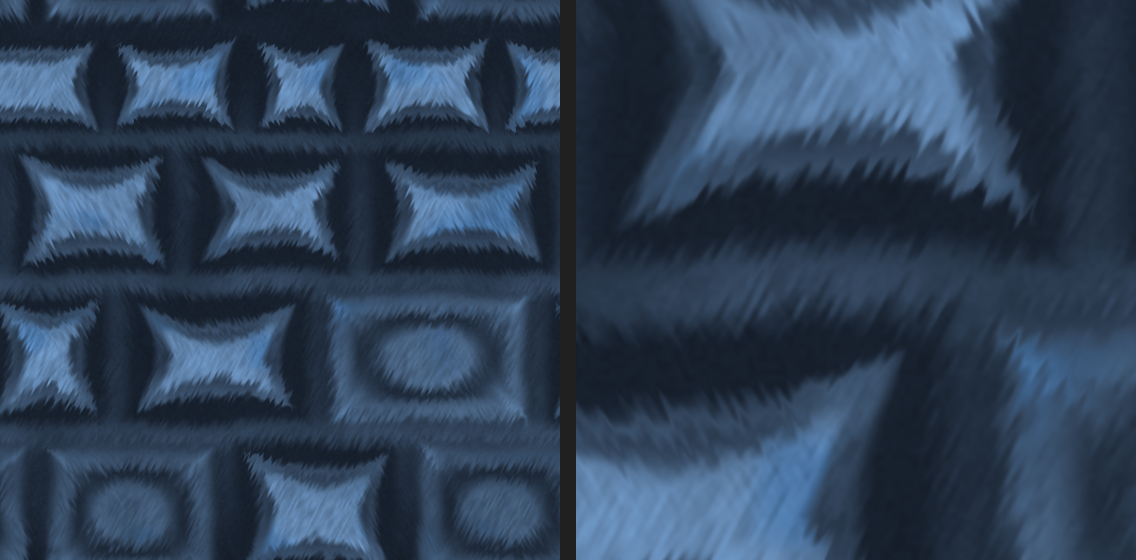
Left: the whole. Right: its middle third, enlarged.
This pattern is drawn by a WebGL 1 fragment shader. Its source:

```glsl
precision highp float;
uniform vec2 u_resolution;

#define TAU 6.2831853
#define ROW_SHIFT 0.052
#define BEND 0.020
#define FRAY 0.016
#define FRAME_TONE 0.07
#define PLATEAU_TONE 0.76
#define HAIR_CONTRAST 0.30
#define DARK vec3(0.06, 0.085, 0.125)
#define LIGHT vec3(0.46, 0.63, 0.82)

// Layout of the four rows, bottom to top
const vec4 ROW_LOW = vec4(0.0, 0.277, 0.549, 0.807);
const vec4 ROW_HIGH = vec4(0.277, 0.549, 0.807, 1.0);
const vec4 COUNT = vec4(3.0, 3.0, 3.0, 4.0);
const vec4 OFFSET = vec4(0.204, 0.745, -0.02, 0.66);
const vec4 SWAY = vec4(0.01, 0.155, 0.043, 0.15);
const vec4 PHASE = vec4(0.0, 4.03, 1.17, 0.8);

float hash(vec2 p) {
  vec3 q = fract(vec3(p.xyx) * 0.1031);
  q += dot(q, q.yzx + 33.33);
  return fract((q.x + q.y) * q.z);
}

// Value noise that wraps after "period" cells
float noise(vec2 p, vec2 period) {
  vec2 i = floor(p), f = fract(p);
  f = f * f * (3.0 - 2.0 * f);
  vec2 a = mod(i, period), b = mod(i + 1.0, period);
  return mix(mix(hash(a), hash(vec2(b.x, a.y)), f.x),
             mix(hash(vec2(a.x, b.y)), hash(b), f.x), f.y);
}

float cloud(vec2 uv, vec2 cells) {
  return 0.65 * noise(uv * cells, cells)
       + 0.35 * noise(uv * cells * 2.0 + 0.5, cells * 2.0);
}

// Short slanted strands
float hair(vec2 uv, float slant) {
  return noise(vec2(240.0 * uv.x + 120.0 * slant * uv.y, 60.0 * uv.y),
               vec2(120.0, 60.0));
}

float bump(float x, float width) {
  return exp(-x * x / (width * width));
}

// Left edge of block i in a row of n
float blockEdge(float i, float n, float offset, float sway, float phase) {
  return (i + offset + sway * sin(TAU * i / n + phase)) / n;
}

// Raised block: margin is the distance to the cell edges in half heights
float blockTone(vec2 margin, vec2 p, float mortar, vec2 id) {
  float inset = min(margin.x, margin.y);
  float corner = bump(margin.x - margin.y, 0.24);
  float side = smoothstep(-0.15, 0.15, margin.y - margin.x);
  float grow = 0.16 * (hash(id + 7.0) - 0.5) + 0.08 * step(2.5, id.y);
  float s = inset + 0.17 * corner + grow;

  // Gap, dark frame, bevel with corner ridges, bright plateau
  mortar *= 1.0 - 0.4 * side * smoothstep(0.0, 0.3, margin.y);
  float cover = smoothstep(0.03, 0.25, inset);
  float bevel = mix(0.31, 0.21, side) + 0.08 * bump(s - 0.5, 0.07);
  float raised = mix(FRAME_TONE, bevel, smoothstep(0.36, 0.52, s));
  raised = mix(raised, 0.5, 0.85 * corner * smoothstep(0.38, 0.62, s));
  raised = mix(raised, PLATEAU_TONE, smoothstep(0.61, 0.80, s));

  // Sunken variant with nested rings around an oval
  float oval = 1.0 - length(p);
  float ring = mix(inset, oval + 0.2, smoothstep(0.35, 0.6, inset));
  float nested = 0.28 + 0.16 * cos(TAU * (ring - 0.3) / 0.62);
  nested = mix(nested, 0.46, smoothstep(0.75, 0.9, ring));
  nested += 0.12 * bump(margin.x - margin.y, 0.07) * (1.0 - smoothstep(0.4, 0.6, inset));
  nested *= 1.0 + 0.25 * id.y;
  float sunken = (1.0 - mod(id.x + id.y, 2.0)) * step(id.y, 1.5);
  return mix(mortar, mix(raised, nested, 0.9 * sunken), cover);
}

float wallTone(vec2 uv) {
  float y = fract(uv.y + ROW_SHIFT);
  vec4 pick = step(ROW_LOW, vec4(y)) * (1.0 - step(ROW_HIGH, vec4(y)));
  float low = dot(pick, ROW_LOW), high = dot(pick, ROW_HIGH);
  float n = dot(pick, COUNT), offset = dot(pick, OFFSET);
  float sway = dot(pick, SWAY), phase = dot(pick, PHASE);
  float row = dot(pick, vec4(0.0, 1.0, 2.0, 3.0));
  float halfHeight = 0.5 * (high - low);

  float c = cos(0.5 * TAU * y);
  float mortar = 0.29 - 0.21 * pow(c * c, 4.0);
  mortar *= 0.7 + 0.55 * cloud(uv, vec2(9.0, 5.0));

  float tone = mortar;
  for (int k = 0; k < 4; k++) {
    float i = float(k);
    float left = blockEdge(i, n, offset, sway, phase);
    float width = blockEdge(i + 1.0, n, offset, sway, phase) - left;
    float x = fract(uv.x - left);
    if (i < n && x < width) {
      vec2 margin = vec2(min(x, width - x), min(y - low, high - y)) / halfHeight;
      vec2 p = vec2(2.0 * x / width - 1.0, (y - low) / halfHeight - 1.0);
      tone = blockTone(margin, p, mortar, vec2(i, row));
    }
  }
  return tone;
}

void main() {
  vec2 uv = gl_FragCoord.xy / u_resolution;

  // Soft bending plus frayed edges
  float lean = smoothstep(0.35, 0.65, noise(uv * 7.0, vec2(7.0)));
  float strand = mix(hair(uv, 1.0), hair(uv, -1.0), lean);
  vec2 bend = vec2(cloud(uv, vec2(8.0)), cloud(uv + 0.37, vec2(7.0))) - 0.5;
  vec2 fray = vec2(mix(-0.6, 0.6, lean), 1.0) * (strand - 0.5);
  float tone = wallTone(uv + BEND * bend + FRAY * fray);

  // Worn patches, strands and fine grain
  tone *= 0.82 + 0.36 * cloud(uv + 0.21, vec2(14.0));
  tone *= 1.0 + HAIR_CONTRAST * (strand - 0.5);
  tone += 0.03 * (noise(uv * 256.0, vec2(256.0)) - 0.5);
  vec3 color = mix(DARK, LIGHT, clamp(tone, 0.0, 1.0));
  float blue = smoothstep(0.55, 0.8, cloud(uv + 0.63, vec2(9.0, 12.0)));
  color -= vec3(0.08, 0.05, 0.02) * blue * smoothstep(0.3, 0.7, tone);
  gl_FragColor = vec4(color, 1.0);
}
```
